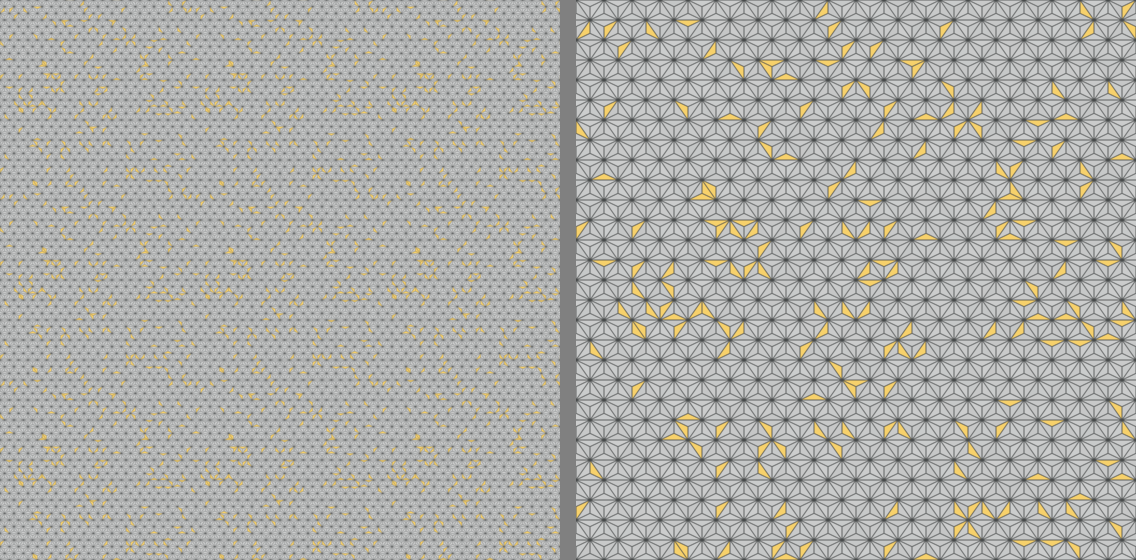
Left, the full canvas; right, a detail of the centre.
Reproduce this pattern procedurally as a three.js fragment shader.

```glsl
// Fine grey hemp-leaf lattice with scattered golden facets.
varying vec2 vUv;

float hash(vec3 p) {
  p = fract(p * vec3(0.1031, 0.1130, 0.0973));
  p += dot(p, p.yzx + 33.33);
  return fract((p.x + p.y) * p.z);
}

vec2 gradientAt(vec2 corner, float period) {
  float angle = 6.2832 * hash(vec3(mod(corner, period), 7.0));
  return vec2(cos(angle), sin(angle));
}

// Gradient noise that wraps after the given number of cells.
float wrappedNoise(vec2 p, float period) {
  vec2 i = floor(p), f = fract(p), e = vec2(1.0, 0.0);
  vec2 u = f * f * f * (f * (f * 6.0 - 15.0) + 10.0);
  float low = mix(dot(gradientAt(i, period), f),
                  dot(gradientAt(i + e.xy, period), f - e.xy), u.x);
  float high = mix(dot(gradientAt(i + e.yx, period), f - e.yx),
                   dot(gradientAt(i + e.xx, period), f - e.xx), u.x);
  return mix(low, high, u.y);
}

// Share of a filter of radius r that three lines leave uncovered.
float gaps(vec3 d, float halfWidth, float r) {
  vec3 cover = (clamp(d + halfWidth, -r, r) - clamp(d - halfWidth, -r, r)) / (2.0 * r);
  vec3 open = 1.0 - cover;
  return open.x * open.y * open.z;
}

vec3 lattice(vec2 uv, float r) {
  // Skewed lattice: 60 triangles across, 84 staggered rows up.
  vec2 s = vec2(uv.x * 60.0 - uv.y * 42.0, uv.y * 84.0);
  vec2 cell = floor(s), f = s - cell;
  float down = step(1.0, f.x + f.y);
  vec3 bary = vec3(f, 1.0 - f.x - f.y);
  if (down > 0.5) bary = vec3(1.0 - f, f.x + f.y - 1.0);

  // Spokes from the centre to the corners leave one facet along each edge.
  vec3 spokes = (bary - bary.yzx) / vec3(2.326, 2.326, 2.0);
  spokes += 10.0 * step(bary.zxy, vec3(0.3333));
  float nearest = min(bary.x, min(bary.y, bary.z));
  float facet = nearest == bary.x ? 0.0 : (nearest == bary.y ? 1.0 : 2.0);
  facet += 3.0 * down;

  // The scatter of gold recurs three times each way, thinner on odd rows.
  vec2 id = mod(vec2(cell.x + floor(cell.y * 0.5), cell.y), vec2(20.0, 28.0));
  float chance = 0.06 + 0.12 * wrappedNoise((id + 0.5) / vec2(4.0, 5.6), 5.0);
  chance *= mix(1.35, 0.65, mod(id.y, 2.0));
  float gold = step(hash(vec3(id, facet + 11.0)), chance);
  float tint = hash(vec3(id + 3.0, facet + 41.0));
  vec3 grey = vec3(0.785, 0.79, 0.79) + 0.03 * (tint - 0.5);
  vec3 color = mix(grey, vec3(0.97, 0.82, 0.42), gold);

  // Dark edges and spokes, as distances in triangle widths.
  float open = gaps(bary / vec3(1.22, 1.40, 1.22), 0.0135, r)
             * gaps(spokes, 0.0135, r);
  return mix(vec3(0.28, 0.29, 0.29), color, open);
}

void main() {
  vec2 pixel = 1.4 * fwidth(vUv);
  float r = max(pixel.x, pixel.y) * 60.0 * 0.125;
  vec3 sum = vec3(0.0);
  // Average a 4 by 4 grid around each pixel.
  for (int y = 0; y < 4; y++) {
    for (int x = 0; x < 4; x++) {
      vec2 offset = (vec2(float(x), float(y)) - 1.5) / 4.0;
      sum += lattice(vUv + offset * pixel, r);
    }
  }
  gl_FragColor = vec4(sum / 16.0, 1.0);
}
```
